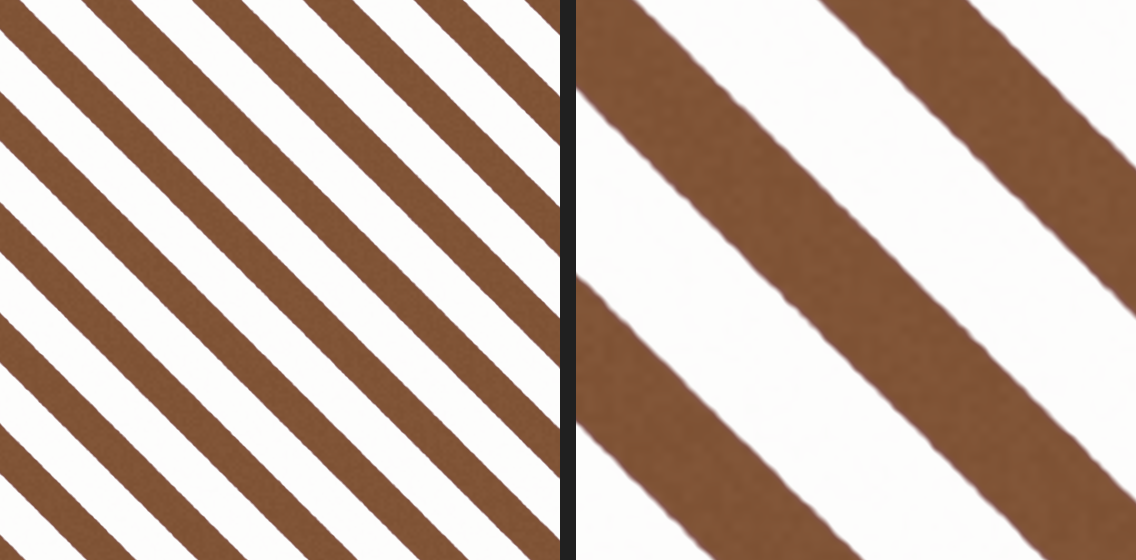
Left: the whole. Right: its middle third, enlarged.
Reproduce this pattern procedurally as a Shadertoy shader.

```glsl
#define PERIOD 0.198        // stripe spacing along x
#define OFFSET -0.0091      // shift of the stripe through the top left corner
#define HALF_WIDTH 0.0314   // half the stripe thickness, across the stripe
#define EDGE_BLUR 0.0021    // half width of the soft border
#define EDGE_WOBBLE 0.0007  // roughness of the border
#define FRINGE 0.0048       // depth of the rosy tint inside the border
#define GRAIN_CELLS 170.0   // mottling cells across the canvas
#define GRAIN 0.022         // mottling strength
#define BROWN vec3(0.502, 0.328, 0.210)
#define ROSE vec3(0.505, 0.320, 0.300)
#define PAPER vec3(0.992, 0.991, 0.988)

float hash(vec2 p) {
    return fract(sin(dot(p, vec2(127.1, 311.7))) * 43758.5453);
}

float valueNoise(vec2 p) {
    vec2 cell = floor(p);
    vec2 f = fract(p);
    f = f * f * (3.0 - 2.0 * f);
    float low = mix(hash(cell), hash(cell + vec2(1.0, 0.0)), f.x);
    float high = mix(hash(cell + vec2(0.0, 1.0)), hash(cell + vec2(1.0, 1.0)), f.x);
    return mix(low, high, f.y);
}

void mainImage(out vec4 fragColor, in vec2 fragCoord) {
    vec2 uv = fragCoord / iResolution.y;

    // Signed offset from the nearest stripe axis, measured across the stripe
    float phase = (uv.x + uv.y - 1.0 - OFFSET) / PERIOD;
    float across = (fract(phase + 0.5) - 0.5) * PERIOD * inversesqrt(2.0);

    // Distance to the slightly rough border, negative inside
    float wobble = valueNoise(uv * GRAIN_CELLS) - 0.5;
    float dist = abs(across) - HALF_WIDTH + wobble * 2.0 * EDGE_WOBBLE;

    // Mottled brown turning rosy at the border, more so on the lower left side
    float grain = valueNoise(uv * GRAIN_CELLS + 37.0) - 0.5;
    float tint = smoothstep(-FRINGE, 0.0, dist) * (across < 0.0 ? 1.0 : 0.8);
    vec3 ink = mix(BROWN, ROSE, tint) + grain * GRAIN;
    vec3 paper = PAPER + grain * GRAIN * 0.2;

    // Soft border, never thinner than a pixel
    float blur = max(EDGE_BLUR, 0.75 / iResolution.y);
    vec3 color = mix(ink, paper, smoothstep(-blur, blur, dist));
    fragColor = vec4(color, 1.0);
}
```
